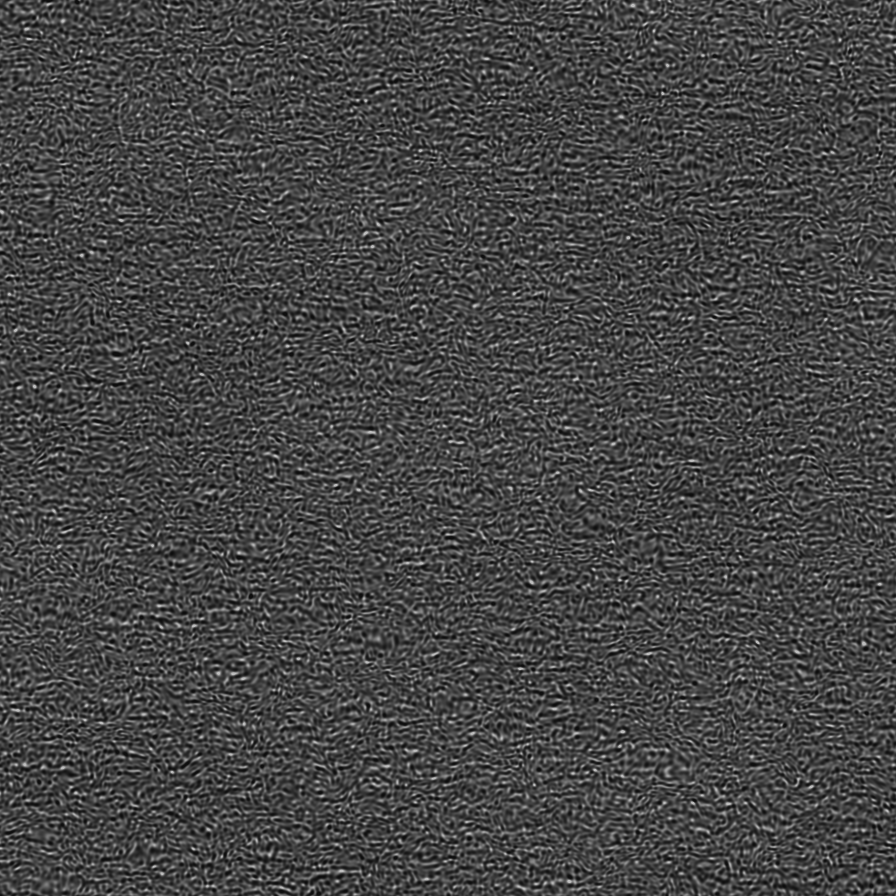
Reproduce this texture procedurally as a Shadertoy shader.

```glsl
// Dark grey crinkled fabric: short wormlike threads with soft highlights,
// crossed by longer horizontal creases. Both layers are sums of small
// randomly placed wave packets; their blend is mapped to a grey tone.

const float PI = 3.14159265;
const float THREAD_CELLS = 110.0;  // packet cells across the canvas
const int PACKETS = 4;             // wave packets in each cell
const float MEAN_GREY = 0.275;
const float CONTRAST = 0.109;
const float HIGHLIGHT_SKEW = 0.12;

// Integer hash giving three values from 0 to 1
vec3 hash3(ivec3 key) {
    uvec3 v = uvec3(key + 4096) * 1664525u + 1013904223u;
    v.x += v.y * v.z; v.y += v.z * v.x; v.z += v.x * v.y;
    v ^= v >> 16u;
    v.x += v.y * v.z; v.y += v.z * v.x; v.z += v.x * v.y;
    return vec3(v >> 8u) / 16777216.0;
}

// Smooth value noise from 0 to 1
float valueNoise(vec2 p, int seed) {
    ivec2 c = ivec2(floor(p));
    vec2 f = fract(p);
    f = f * f * (3.0 - 2.0 * f);
    float a = hash3(ivec3(c, seed)).x;
    float b = hash3(ivec3(c + ivec2(1, 0), seed)).x;
    float d = hash3(ivec3(c + ivec2(0, 1), seed)).x;
    float e = hash3(ivec3(c + ivec2(1, 1), seed)).x;
    return mix(mix(a, b, f.x), mix(d, e, f.x), f.y);
}

// Band-limited noise of about unit variance. A small spread keeps the
// ridges horizontal; a spread of 1 lets them turn in every direction.
float packetNoise(vec2 p, float frequency, float spread, int seed) {
    ivec2 home = ivec2(floor(p));
    float sum = 0.0;
    for (int y = -1; y <= 1; y++)
    for (int x = -1; x <= 1; x++)
    for (int k = 0; k < PACKETS; k++) {
        ivec2 cell = home + ivec2(x, y);
        vec3 place = hash3(ivec3(cell, seed + 2 * k));
        vec3 shape = hash3(ivec3(cell, seed + 2 * k + 1));
        vec2 offset = p - vec2(cell) - place.xy;
        float falloff = max(0.0, 1.0 - dot(offset, offset));
        float turn = 2.0 * shape.x - 1.0;
        float angle = 0.5 * PI * (1.0 + spread * turn * sqrt(abs(turn)));
        float along = dot(offset, vec2(cos(angle), sin(angle)));
        float rate = frequency * mix(0.85, 1.15, shape.y);
        sum += falloff * falloff * falloff
             * cos(2.0 * PI * (rate * along + place.z));
    }
    // Packet energy: half the squared falloff integral, which is PI / 7
    return sum / sqrt(float(PACKETS) * PI / 14.0);
}

void mainImage(out vec4 fragColor, in vec2 fragCoord) {
    vec2 uv = fragCoord / iResolution.y;

    // Gentle bending keeps the rows from looking ruled
    vec2 bend = vec2(valueNoise(uv * 30.0, 71), valueNoise(uv * 30.0, 72)) - 0.5;
    vec2 p = uv * THREAD_CELLS + bend;

    // Curly threads and long creases
    float threads = packetNoise(p, 1.1, 0.95, 11);
    float creases = packetNoise(p * vec2(0.38, 1.0), 0.9, 0.15, 41);
    float relief = 0.9 * threads + 0.44 * creases;

    // Bright specks on the ridges, and faint broad shading
    float tone = relief + HIGHLIGHT_SKEW * (relief * relief - 1.0);
    float shading = 0.025 * (valueNoise(uv * vec2(5.0, 8.0), 91) - 0.5);
    float grey = MEAN_GREY + CONTRAST * tone + shading;

    fragColor = vec4(vec3(clamp(grey, 0.05, 0.75)), 1.0);
}
```
